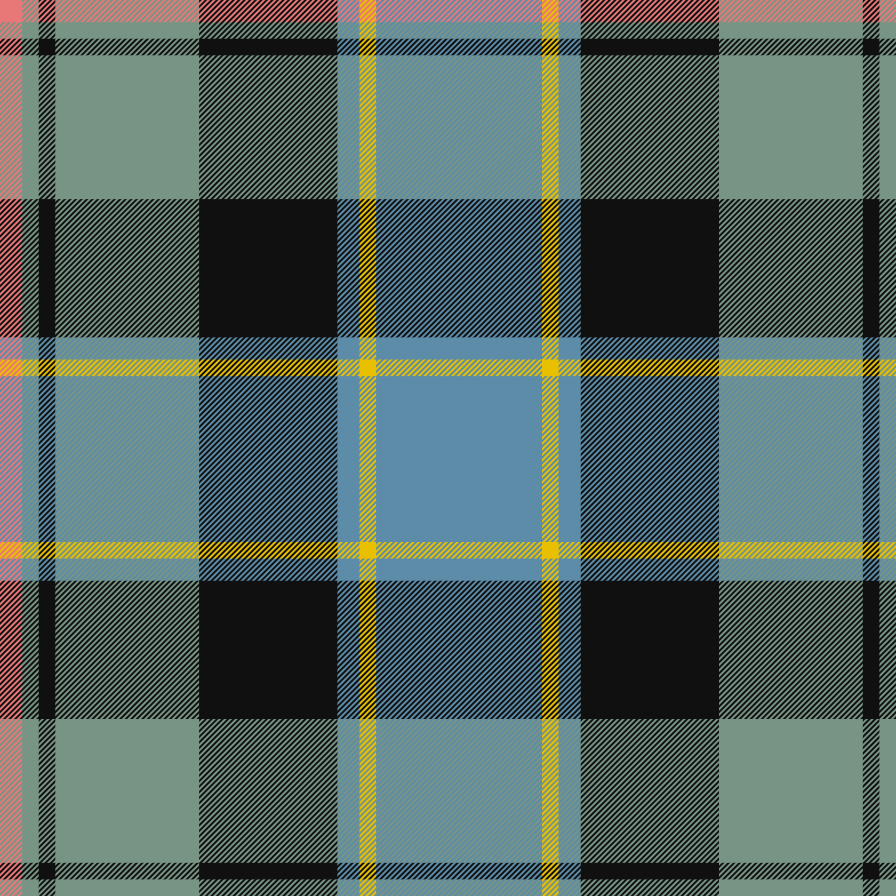
A three.js fragment shader for this pattern:

```glsl
varying vec2 vUv;

const float SETT = 162.0;        // thread units in one repeat
const float REPEATS = 1.0;       // repeats across and down
const float CENTRE = 83.0;       // mirror axis of the sett, in thread units

const vec3 BLUE = vec3(0.361, 0.549, 0.659);
const vec3 YELLOW = vec3(0.910, 0.753, 0.0);
const vec3 BLACK = vec3(0.063);
const vec3 GREEN = vec3(0.471, 0.580, 0.518);
const vec3 PINK = vec3(0.910, 0.471, 0.471);

// Antialiased step at a band edge
float edge(float position, float start, float width) {
  return clamp((position - start) / width + 0.5, 0.0, 1.0);
}

// Stripe colours, from the mirror axis outwards
vec3 settColour(float thread, float width) {
  float halfSett = 0.5 * SETT;
  float d = abs(mod(thread - CENTRE + halfSett, SETT) - halfSett);
  vec3 colour = mix(BLUE, YELLOW, edge(d, 15.0, width));
  colour = mix(colour, BLUE, edge(d, 18.0, width));
  colour = mix(colour, BLACK, edge(d, 22.0, width));
  colour = mix(colour, GREEN, edge(d, 47.0, width));
  colour = mix(colour, BLACK, edge(d, 73.0, width));
  colour = mix(colour, GREEN, edge(d, 76.0, width));
  return mix(colour, PINK, edge(d, 79.0, width));
}

// Running integral of a square wave with period 1
float squareIntegral(float x) {
  return 0.5 * floor(x) + max(fract(x) - 0.5, 0.0);
}

// Box-filtered share of the weft in the diagonal twill
float twill(float diagonal, float width) {
  float upper = squareIntegral(diagonal + 0.5 * width);
  float lower = squareIntegral(diagonal - 0.5 * width);
  return clamp((upper - lower) / width, 0.0, 1.0);
}

void main() {
  // Thread coordinates, counted from the upper left
  vec2 thread = vec2(vUv.x, 1.0 - vUv.y) * SETT * REPEATS;
  vec2 pixel = max(fwidth(thread), vec2(1e-4));

  vec3 warp = settColour(thread.x, pixel.x);
  vec3 weft = settColour(thread.y, pixel.y);

  // Diagonal weave
  float weftShare = twill(thread.x + thread.y, length(pixel));
  gl_FragColor = vec4(mix(warp, weft, weftShare), 1.0);
}
```
